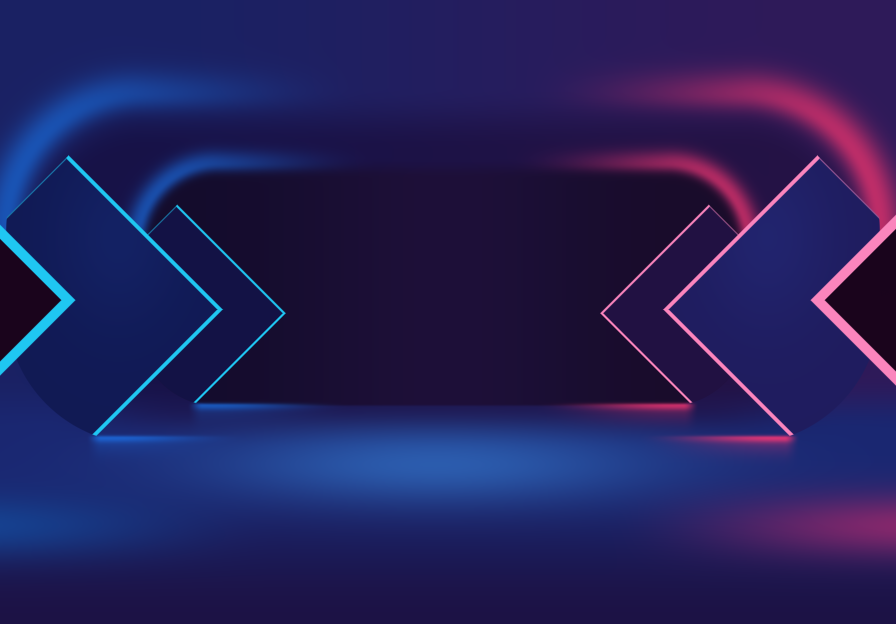
Write a WebGL 1 fragment shader that draws this background.

```glsl
precision highp float;
// A dim stage with neon chevron panels, cyan on the left and pink on the right.
// Each half mirrors the other: rounded-box distances give the tunnel arcs and
// clip the panels, while Gaussian falloffs light the walls and the floor.
uniform vec2 u_resolution;

float roundedBox(vec2 p, vec2 halfSize, float radius) {
  vec2 d = abs(p) - halfSize + radius;
  return length(max(d, 0.0)) + min(max(d.x, d.y), 0.0) - radius;
}

float bell(float x, float width) {
  return exp(-x * x / (width * width));
}

// Coverage of the region where the distance is negative
float inside(float d) {
  float pixel = 0.75 / u_resolution.y;
  return 1.0 - smoothstep(-pixel, pixel, d);
}

// Right-angled panel: neon on its two inner sides, a hairline on its upper slope
vec3 panel(vec3 base, vec2 q, vec2 tip, float reach, float width,
           float clip, vec3 fill, vec3 neon) {
  float front = (tip.x + abs(q.y - tip.y) - q.x) * 0.7071;
  float slope = (q.x + q.y - tip.x - tip.y - 2.0 * reach) * 0.7071;
  float mask = inside(max(max(front, slope), clip));
  float hairline = 0.55 * inside(-slope - 0.0018);
  float line = max(inside(-front - width), hairline);
  return mix(base, mix(fill, neon, line), mask);
}

// Light spilling along the floor from the foot of a panel
float footLight(vec2 q, vec2 foot) {
  float dy = q.y - foot.y;
  float along = smoothstep(foot.x - 0.25, foot.x - 0.02, q.x)
              * (1.0 - smoothstep(foot.x - 0.01, foot.x + 0.015, q.x));
  float falloff = dy > 0.0 ? bell(dy, 0.004) : 0.65 * bell(dy, 0.007) + 0.35 * bell(dy, 0.025);
  return along * falloff;
}

void main() {
  vec2 p = (gl_FragCoord.xy - vec2(0.5 * u_resolution.x, 0.0)) / u_resolution.y;
  vec2 q = vec2(abs(p.x + 0.008), p.y);
  float side = smoothstep(-0.05, 0.05, p.x);
  float blend = smoothstep(-0.55, 0.6, p.x);
  vec3 neon = mix(vec3(0.12, 0.78, 0.95), vec3(0.98, 0.52, 0.74), side);
  vec3 glow = mix(vec3(0.10, 0.36, 0.76), vec3(0.84, 0.19, 0.42), side);

  float outer = roundedBox(q - vec2(0.0, 0.569), vec2(0.70, 0.281), 0.22);
  float inner = roundedBox(q - vec2(0.0, 0.5435), vec2(0.49, 0.1945), 0.13);

  // Ceiling and tunnel interior
  vec3 color = mix(vec3(0.10, 0.13, 0.39), vec3(0.18, 0.10, 0.35), blend);
  color = mix(color, mix(vec3(0.09, 0.07, 0.28), vec3(0.14, 0.07, 0.27), blend),
              1.0 - smoothstep(-0.09, 0.01, outer));

  // Floor with a central pool of light and coloured corners
  vec3 ground = mix(vec3(0.11, 0.07, 0.27), vec3(0.10, 0.15, 0.44),
                    smoothstep(0.0, 0.26, p.y));
  ground = mix(ground, vec3(0.11, 0.09, 0.32),
               smoothstep(0.28, 0.35, p.y) * (1.0 - smoothstep(0.4, 0.65, q.x)));
  ground += vec3(0.07, 0.21, 0.24) * bell(p.x + 0.02, 0.36) * bell(p.y - 0.255, 0.065);
  vec3 cornerLight = mix(vec3(0.08, 0.28, 0.60), vec3(0.60, 0.16, 0.43), side);
  ground = mix(ground, cornerLight,
               0.85 * smoothstep(0.25, 0.78, q.x) * bell(p.y - 0.157, 0.05));
  color = mix(color, ground, 1.0 - smoothstep(0.31, 0.40, p.y));

  // Dark back wall
  vec3 wall = mix(vec3(0.075, 0.045, 0.17), vec3(0.115, 0.06, 0.22), bell(p.x, 0.25));
  wall = mix(wall, vec3(0.12, 0.045, 0.16), 0.5 * smoothstep(0.1, 0.4, p.x));
  float wallSoftness = mix(0.004, 0.025, smoothstep(0.45, 0.65, p.y));
  color = mix(color, wall, 1.0 - smoothstep(-wallSoftness, wallSoftness * 0.4, inner));

  // Glowing arcs, brightest where they turn down to the panels
  float above = smoothstep(0.5, 0.65, p.y);
  float outerArc = bell(outer, outer > 0.0 ? 0.036 : 0.026) * smoothstep(0.12, 0.70, q.x);
  float innerArc = bell(inner, inner > 0.0 ? 0.021 : 0.013) * smoothstep(0.10, 0.47, q.x);
  color = mix(color, glow, above * min(0.85 * outerArc + 0.8 * innerArc, 1.0));

  // Panels from far to near
  vec3 farFill = mix(vec3(0.075, 0.07, 0.27), vec3(0.13, 0.065, 0.26), side);
  color = panel(color, q, vec2(0.252, 0.498), 0.174, 0.0034, inner, farFill, neon);
  color = mix(color, glow, 0.9 * footLight(q, vec2(0.395, 0.350)));

  vec3 midFill = mix(vec3(0.065, 0.10, 0.33), vec3(0.12, 0.11, 0.37), side);
  midFill += vec3(0.01, 0.03, 0.06) * bell(q.x - 0.52, 0.10) * bell(p.y - 0.62, 0.14);
  color = panel(color, q, vec2(0.353, 0.504), 0.247, 0.0062, outer, midFill, neon);
  color = mix(color, glow * 1.1, 0.9 * footLight(q, vec2(0.557, 0.298)));

  vec3 nearFill = vec3(0.10, 0.015, 0.11);
  color = panel(color, q, vec2(0.589, 0.519), 1.0, 0.016, -1.0, nearFill, neon);

  gl_FragColor = vec4(color, 1.0);
}
```
